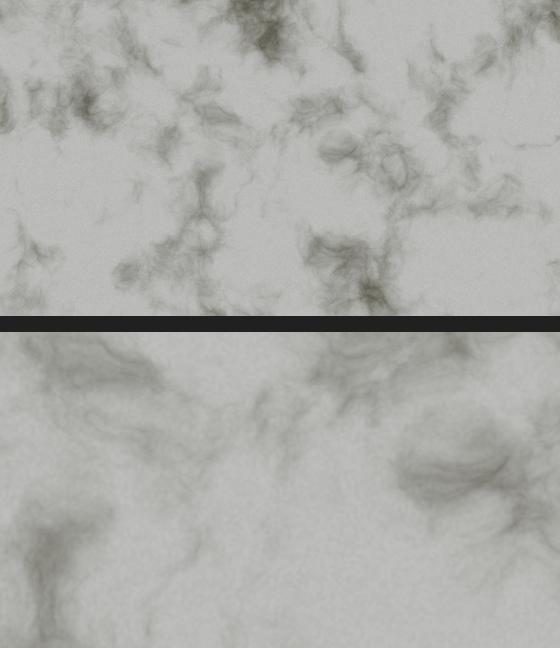
Top, the full canvas; bottom, a detail of the centre.
Write a Shadertoy shader that draws this texture.

```glsl
const vec3 PALE_STONE = vec3(0.732, 0.732, 0.724);
const vec3 DARK_MINERAL = vec3(0.42, 0.42, 0.375);
const mat2 OCTAVE_TURN = mat2(0.8, 0.6, -0.6, 0.8);

vec3 hash3(vec2 p) {
    vec3 q = fract(p.xyx * vec3(0.1031, 0.1030, 0.0973));
    q += dot(q, q.yxz + 33.33);
    return fract((q.xxy + q.yzz) * q.zyx);
}

// Signed cellular noise: jittered soft spots blended to constant variance
float cellNoise(vec2 p) {
    vec2 cell = floor(p);
    vec2 local = p - cell;
    float total = 0.0;
    float power = 1e-5;
    for (int y = -1; y <= 1; y++) {
        for (int x = -1; x <= 1; x++) {
            vec2 offset = vec2(x, y);
            vec3 h = hash3(cell + offset);
            vec2 d = offset + 0.2 + 0.6 * h.xy - local;
            float w = max(0.0, 1.0 - dot(d, d) / 1.44);
            w *= w * w;
            total += w * (2.0 * h.z - 1.0);
            power += w * w;
        }
    }
    return total * inversesqrt(power);
}

// Octave sum; crease 0 gives soft clouds, crease 1 gives folded veins
float layeredNoise(vec2 p, int octaves, float gain, float crease) {
    float sum = 0.0;
    float weight = 0.5;
    for (int i = 0; i < octaves; i++) {
        float n = cellNoise(p);
        sum += weight * mix(n, abs(n), crease);
        weight *= gain;
        p = OCTAVE_TURN * p * 2.03 + vec2(17.3, 9.1);
    }
    return sum;
}

vec2 warp(vec2 p, float scale, float amount) {
    vec2 q = p * scale;
    return p + amount * vec2(layeredNoise(q + 3.7, 4, 0.55, 0.0),
                             layeredNoise(q + 41.2, 4, 0.55, 0.0));
}

// Mineral density from 0 (clear stone) upward
float mineral(vec2 p) {
    vec2 q = warp(p, 5.0, 0.05);
    float clouds = layeredNoise(q * 4.0 + 60.0, 7, 0.58, 0.0);
    float veins = layeredNoise(q * 5.5 + 25.0, 6, 0.6, 1.0);
    float depth = (0.57 - 0.7 * veins - 0.48 * clouds) / 0.62;
    return 0.82 * pow(clamp(depth, 0.0, 1.2), 1.75);
}

void mainImage(out vec4 fragColor, in vec2 fragCoord) {
    vec2 p = fragCoord / iResolution.y;

    // Marble body
    vec3 color = mix(PALE_STONE, DARK_MINERAL, mineral(p));

    // Fine grain
    color += 0.011 * cellNoise(p * 280.0 + 100.0);

    fragColor = vec4(color, 1.0);
}
```
